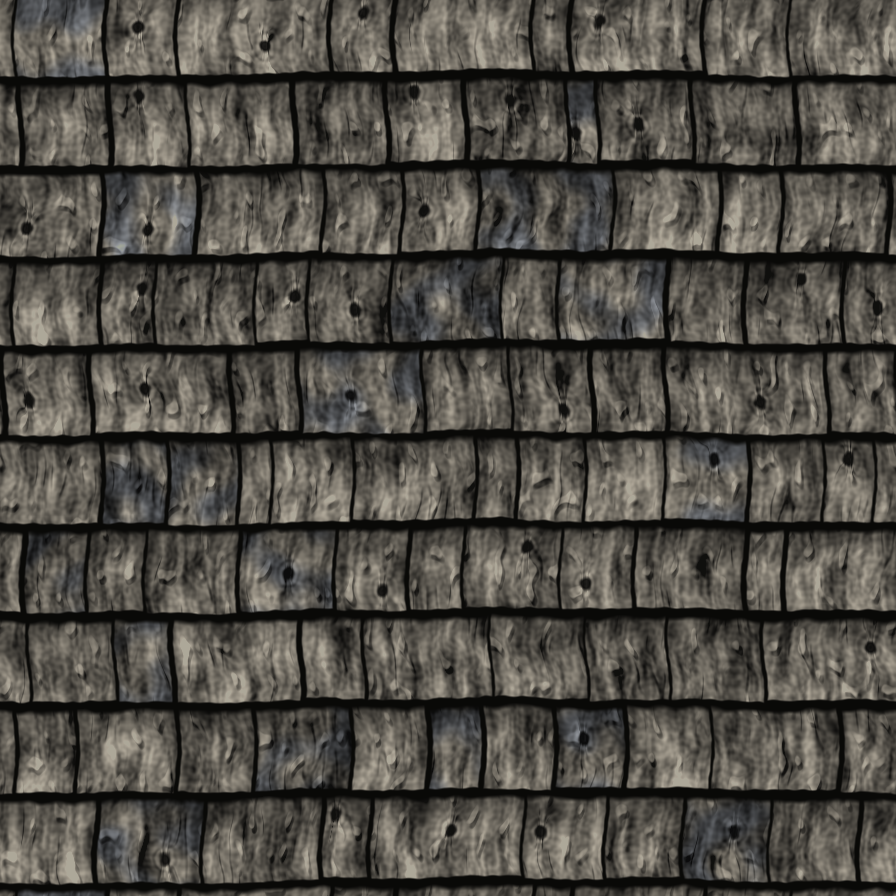
A WebGL 2 fragment shader for this texture:

```glsl
#version 300 es
precision highp float;
// Weathered wooden shingles: ten staggered courses of boards with uneven widths.
// Jittered joints split each course; stretched gradient noise, cracks, flakes
// and knots age every board, and dark gaps and shadows separate them.
uniform vec2 u_resolution;
out vec4 fragColor;

const float COURSES = 10.0;

float hash(vec2 p) {
  uvec2 q = uvec2(ivec2(floor(p))) * uvec2(1597u, 3812u) + uvec2(71u, 193u);
  uint n = (q.x ^ (q.y * 2741u)) * 48271u;
  n = (n ^ (n >> 15u)) * 739397u;
  n = (n ^ (n >> 13u)) * 668265u;
  n ^= n >> 16u;
  return float(n & 65535u) / 65536.0;
}

float gradientDot(vec2 cell, vec2 offset) {
  float angle = 6.2832 * hash(cell);
  return dot(vec2(cos(angle), sin(angle)), offset);
}

// Gradient noise, roughly -0.7 to 0.7
float noise(vec2 p) {
  vec2 i = floor(p), f = p - i;
  vec2 w = f * f * f * (f * (f * 6.0 - 15.0) + 10.0);
  vec2 e = vec2(0.0, 1.0);
  float low = mix(gradientDot(i, f), gradientDot(i + e.yx, f - e.yx), w.x);
  float high = mix(gradientDot(i + e, f - e), gradientDot(i + 1.0, f - 1.0), w.x);
  return mix(low, high, w.y);
}

float fbm(vec2 p) {
  return noise(p) + 0.5 * noise(p * 2.03 + 17.0) + 0.25 * noise(p * 4.1 + 39.0);
}

// Wood brightness at p; knot is the position relative to the board's knot
float woodTone(vec2 p, vec2 knot, float hasKnot, float age) {
  float d = length(knot * vec2(1.0, 0.8)) + 0.0025 * noise(p * 110.0);
  float swirl = hasKnot * exp(-d * d / 0.00025);
  vec2 q = p + vec2(0.006 * noise(p * vec2(35.0, 28.0)), 0.0);
  q.x += swirl * 0.012 * sign(knot.x) * smoothstep(0.0, 0.006, abs(knot.x));

  float tone = 0.42 + 0.15 * (age - 0.5);
  tone += 0.27 * fbm(q * vec2(27.0, 19.0));
  tone += 0.26 * noise(q * vec2(72.0, 9.0) + 5.0);
  tone += 0.22 * noise(q * vec2(150.0, 24.0) + 11.0);
  tone += 0.16 * noise(q * vec2(190.0, 150.0) + 23.0);

  // Long cracks and pale flakes with a dark lower edge
  float crack = 1.0 - smoothstep(0.0, 0.09, abs(noise(q * vec2(55.0, 8.0) + 31.0)));
  tone -= 0.17 * crack * smoothstep(0.0, 0.3, noise(p * 24.0 + 47.0));
  vec2 flakeAt = q * vec2(75.0, 42.0) + 61.0;
  float flake = smoothstep(0.27, 0.42, noise(flakeAt));
  float flakeShade = smoothstep(0.27, 0.42, noise(flakeAt + vec2(-0.2, 0.25)));
  tone += 0.15 * flake - 0.16 * flakeShade * (1.0 - flake);

  // Knot: growth rings around a dark core
  tone += swirl * 0.09 * sin(d * 900.0);
  tone *= 1.0 - 0.85 * hasKnot * (1.0 - smoothstep(0.0035, 0.0075, d));
  return tone;
}

void main() {
  vec2 uv = gl_FragCoord.xy / u_resolution;
  float pixel = 1.0 / u_resolution.y;

  // Courses with a slightly sagging lower edge
  float sag = 0.025 * sin(6.2832 * uv.x + 1.0) + 0.012 * sin(31.416 * uv.x);
  float y = (uv.y - 0.012) * COURSES + sag;
  float course = mod(floor(y), COURSES);
  float rise = fract(y);

  // Nearest joints on either side
  float count = 9.0 + floor(4.0 * hash(vec2(course, 7.0)));
  float u = uv.x * count + 0.025 * sin(rise * 5.0 + course * 2.0);
  float left = -9.0, right = 99.0, leftId = 0.0, rightId = 0.0;
  for (int k = -1; k <= 2; k++) {
    float joint = floor(u) + float(k);
    float id = mod(joint, count);
    float at = joint + 0.74 * (hash(vec2(id, course + 20.0)) - 0.5);
    if (at <= u && at > left) { left = at; leftId = id; }
    if (at > u && at < right) { right = at; rightId = id; }
  }

  // Board coordinates, in canvas units, with its own patch of noise
  vec2 board = vec2(leftId, course);
  vec2 local = vec2((u - left) / count, rise / COURSES);
  float width = (right - left) / count;
  vec2 p = local + vec2(1.0 + leftId * 1.37, 1.0 + course * 1.71);
  float age = hash(board + 40.0);
  vec2 knotAt = vec2(width * mix(0.2, 0.8, hash(board + 60.0)),
                     mix(0.025, 0.085, hash(board + 80.0)));
  float hasKnot = step(0.55, hash(board + 100.0));
  float tone = woodTone(p, local - knotAt, hasKnot, age);

  // Grime below the course above and along the joints
  float side = min(local.x, width - local.x);
  tone *= 1.0 - 0.3 * smoothstep(0.5, 1.0, rise);
  tone *= 1.0 - 0.3 * exp(-side * 130.0);
  tone += 0.05 * exp(-abs(rise - 0.15) * 16.0);

  // Gaps: joints of uneven width, ragged butt edges, cast shadow
  float jointId = local.x < width - local.x ? leftId : rightId;
  float gap = mix(0.0008, 0.0026, hash(vec2(jointId, course + 120.0)));
  gap += 0.0012 * noise(p * vec2(20.0, 90.0));
  float solid = smoothstep(gap - pixel * 0.5, gap + 0.0016 + pixel * 0.5, side);
  float butt = 0.003 + 0.004 * hash(board + 140.0) + 0.0025 * noise(p * vec2(70.0, 20.0));
  solid *= smoothstep(butt - pixel * 0.5, butt + 0.0018 + pixel * 0.5, local.y);
  solid *= 1.0 - smoothstep(0.91, 0.985, rise + 0.05 * noise(p * 45.0));

  // Warm grey wood, with bluish stains on some boards
  float stain = step(0.82, hash(board + 160.0)) * smoothstep(-0.25, 0.3, noise(p * 22.0 + 70.0));
  vec3 wood = max(tone, 0.06) * mix(vec3(1.0, 0.955, 0.87), vec3(0.72, 0.74, 0.77), stain);
  wood = min(wood, vec3(0.68, 0.66, 0.6));
  fragColor = vec4(mix(vec3(0.035, 0.034, 0.028), wood, solid), 1.0);
}
```
